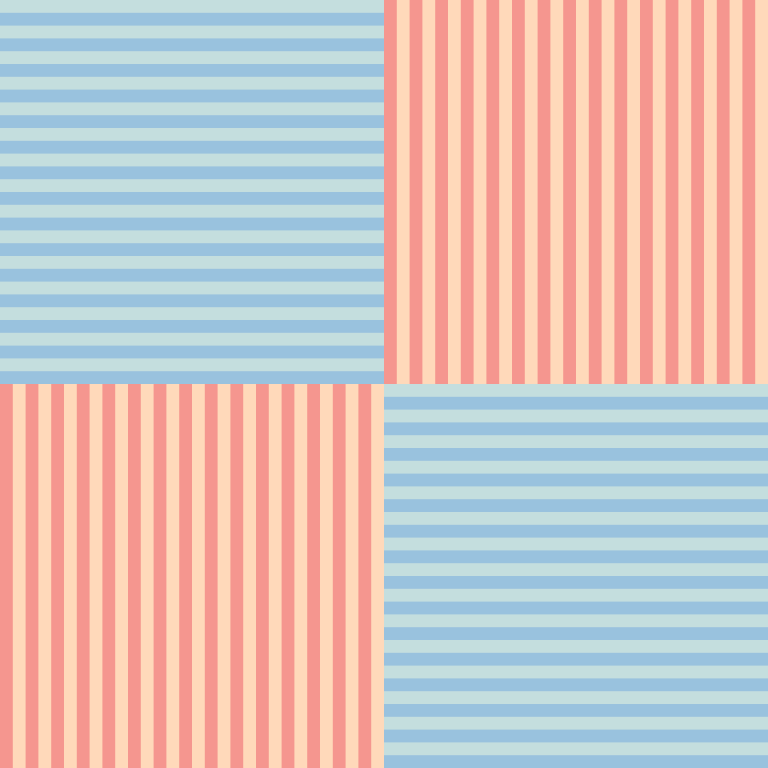
Give the GLSL for this pattern, as a WebGL 2 fragment shader.

```glsl
#version 300 es
precision highp float;

// A two by two checkerboard of striped blocks: warm vertical stripes alternate
// with cool horizontal ones. One periodic band function, filtered to the pixel
// width, yields both the stripes and the blocks.

uniform vec2 u_resolution;
out vec4 fragColor;

const float BLOCK_PERIODS = 1.0;    // one pair of blocks along each axis
const float STRIPE_PERIODS = 30.0;  // fifteen stripe pairs in each block

const vec3 CORAL = vec3(0.96, 0.59, 0.56);
const vec3 CREAM = vec3(1.00, 0.85, 0.73);
const vec3 BLUE  = vec3(0.60, 0.76, 0.87);
const vec3 MINT  = vec3(0.77, 0.87, 0.87);

// Coverage of the first half of each period; pixelSize is in canvas units.
float band(float position, float periods, float pixelSize) {
    float phase = fract(position * periods + 0.25);
    float edgeDistance = 0.25 - abs(phase - 0.5);
    return clamp(0.5 + edgeDistance / (periods * pixelSize), 0.0, 1.0);
}

// Two colours of equal width, starting with the first at position zero.
vec3 stripes(float position, float pixelSize, vec3 first, vec3 second) {
    return mix(second, first, band(position, STRIPE_PERIODS, pixelSize));
}

// Zero in the lower left block, one in its neighbours.
float checker(vec2 position, vec2 pixelSize) {
    float column = band(position.x, BLOCK_PERIODS, pixelSize.x);
    float row = band(position.y, BLOCK_PERIODS, pixelSize.y);
    return column + row - 2.0 * column * row;
}

void main() {
    vec2 pixelSize = 1.0 / u_resolution;
    vec2 uv = gl_FragCoord.xy * pixelSize;

    vec3 warm = stripes(uv.x, pixelSize.x, CORAL, CREAM);
    vec3 cool = stripes(uv.y, pixelSize.y, BLUE, MINT);

    fragColor = vec4(mix(warm, cool, checker(uv, pixelSize)), 1.0);
}
```
